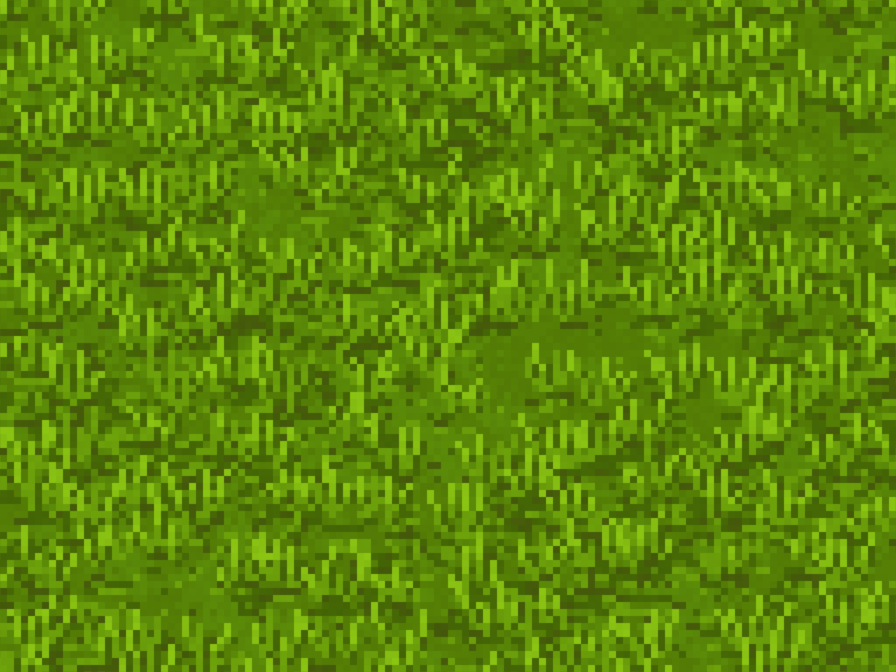
Give the GLSL for this texture, as a Shadertoy shader.

```glsl
const float ROWS = 96.0;          // blocks over the canvas height
const float TUFT_SPACING = 9.0;   // blocks between tufts
const int BLADES = 4;

const vec3 SOIL   = vec3(0.27, 0.355, 0.04);
const vec3 SHADE  = vec3(0.27, 0.40, 0.02);
const vec3 GRASS  = vec3(0.33, 0.49, 0.02);
const vec3 MEADOW = vec3(0.35, 0.53, 0.03);
const vec3 LEAF   = vec3(0.42, 0.62, 0.04);
const vec3 TIP    = vec3(0.53, 0.75, 0.07);

float hash(vec2 p) {
    vec3 q = fract(vec3(p.xyx) * 0.1031);
    q += dot(q, q.yzx + 33.33);
    return fract((q.x + q.y) * q.z);
}

float noise(vec2 p) {
    vec2 i = floor(p), f = fract(p);
    f = f * f * (3.0 - 2.0 * f);
    return mix(mix(hash(i), hash(i + vec2(1, 0)), f.x),
               mix(hash(i + vec2(0, 1)), hash(i + vec2(1, 1)), f.x), f.y);
}

// Random value shared by short horizontal runs of blocks
float dash(vec2 block, float size, float seed) {
    float shift = floor(hash(vec2(block.y, seed)) * 7.0);
    return hash(vec2(floor((block.x + shift) / size) + seed, block.y + seed));
}

// Ground with scattered dashes, calmer in some patches
vec3 groundColor(vec2 block) {
    float clutter = smoothstep(0.15, 0.75, noise(block / 13.0 + 40.0));
    float patchy = noise(block / 6.0 + 90.0) + 0.3 * hash(block + 17.0);
    vec3 color = patchy > 0.78 ? MEADOW : GRASS;
    float size = 1.0 + step(0.45, hash(floor(block / 4.0) + 7.0));
    float speck = dash(block, size, 31.0);
    if (speck < 0.10 * clutter) return SOIL;
    if (speck < 0.29 * clutter + 0.02) return SHADE;
    if (speck > 0.97 - 0.17 * clutter) return LEAF;
    if (speck > 0.88 - 0.20 * clutter) return MEADOW;
    return color;
}

// 0: none, 1: shadow, 2: leaf, 3: lit tip
float blade(vec2 d, float foot, float lean, float height, float lit) {
    if (d.y < 0.0 || d.y >= height) return 0.0;
    float column = floor(foot + lean * d.y + 0.5);
    if (d.x == column) return d.y > lit * height ? 3.0 : 2.0;
    return d.x == column + 1.0 && d.y < 0.6 * height ? 1.0 : 0.0;
}

// A fan of blades rising from one root
float tuft(vec2 d, vec2 seed) {
    float part = 0.0;
    float sway = (hash(seed + 5.0) - 0.5) * 0.35;
    for (int i = 0; i < BLADES; i++) {
        float side = float(i) - 0.5 * float(BLADES - 1);
        vec2 key = seed * 3.7 + float(i) * 19.0;
        float rise = floor(hash(key + 1.0) * 3.0);
        float height = 2.5 + 4.5 * hash(key + 2.0);
        float lean = side * 0.22 + sway + (hash(key + 3.0) - 0.5) * 0.3;
        float lit = hash(key + 4.0) < 0.22 ? 1.0 : 0.35;
        part = max(part, blade(d - vec2(0.0, rise), side * 1.5, lean, height, lit));
    }
    return part;
}

vec3 blockColor(vec2 block) {
    vec3 color = groundColor(block);
    float part = 0.0;
    vec2 home = floor(block / TUFT_SPACING);
    for (int y = -1; y <= 1; y++)
    for (int x = -1; x <= 1; x++) {
        vec2 id = home + vec2(x, y);
        vec2 jitter = vec2(hash(id + 11.0), hash(id + 57.0));
        vec2 root = floor((id + 0.1 + 0.75 * jitter) * TUFT_SPACING);
        vec2 d = block - root;
        part = max(part, tuft(d, id));
        // Broken shadow beneath the root
        if (abs(d.x) < 4.0 && d.y < 1.0 && d.y > -3.0) {
            float shadow = dash(block, 2.0, 73.0);
            if (shadow < 0.38) color = shadow < 0.17 ? SOIL : SHADE;
        }
    }
    if (part > 2.5) color = TIP;
    else if (part > 1.5) color = LEAF;
    else if (part > 0.5 && hash(block + 23.0) < 0.55) color = SHADE;
    return color * (0.97 + 0.06 * hash(block + 71.0));
}

void mainImage(out vec4 fragColor, in vec2 fragCoord) {
    // Blend neighbouring blocks only across a thin edge
    vec2 position = fragCoord / iResolution.y * ROWS - 0.5;
    vec2 block = floor(position);
    float edge = 1.3 * ROWS / iResolution.y;
    vec2 w = clamp((fract(position) - 0.5) / edge + 0.5, 0.0, 1.0);
    vec3 low = mix(blockColor(block), blockColor(block + vec2(1, 0)), w.x);
    vec3 high = mix(blockColor(block + vec2(0, 1)), blockColor(block + vec2(1, 1)), w.x);
    fragColor = vec4(mix(low, high, w.y), 1.0);
}
```
